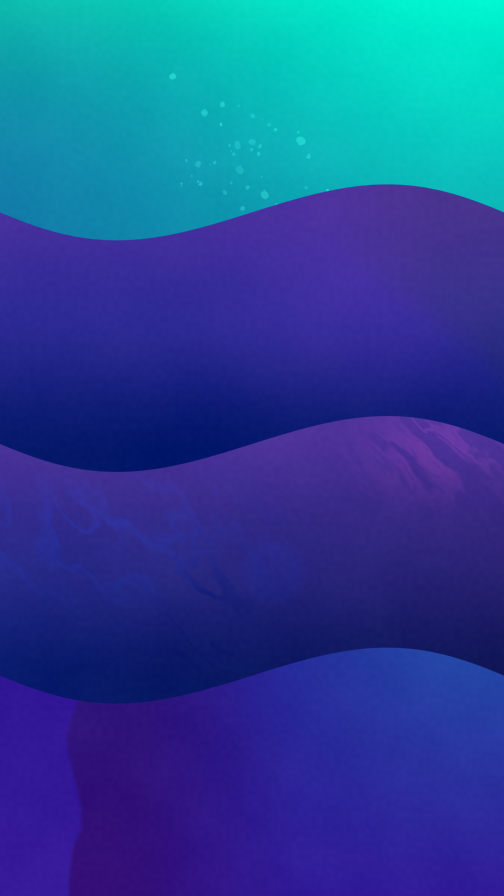
This background is drawn by a Shadertoy shader. Its source:

```glsl
#define WAVE_TOP 0.763
#define WAVE_STEP 0.2585
#define WAVE_AMP 0.0312
#define SPECKS 44
#define SPECK_GLOW 0.30
#define MARBLE 0.10
#define GRAIN 0.012
#define STAIN_EDGE 0.147

const float TAU = 6.28318;

vec2 hash2(vec2 c) {
    vec2 k = vec2(dot(c, vec2(127.1, 311.7)), dot(c, vec2(269.5, 183.3)));
    return fract(sin(k) * 43758.5);
}

float cornerSlope(vec2 cell, vec2 offset, vec2 f) {
    float angle = TAU * hash2(cell + offset).x;
    return dot(vec2(cos(angle), sin(angle)), f - offset);
}

float gradientNoise(vec2 p) {
    vec2 c = floor(p), f = fract(p);
    vec2 s = f * f * f * (f * (f * 6.0 - 15.0) + 10.0);
    float low = mix(cornerSlope(c, vec2(0, 0), f), cornerSlope(c, vec2(1, 0), f), s.x);
    float high = mix(cornerSlope(c, vec2(0, 1), f), cornerSlope(c, vec2(1, 1), f), s.x);
    return mix(low, high, s.y);
}

float fbm(vec2 p) {
    float sum = 0.0, gain = 0.6;
    for (int i = 0; i < 4; i++) {
        sum += gain * gradientNoise(p);
        p = mat2(1.6, 1.2, -1.2, 1.6) * p + 3.7;
        gain *= 0.5;
    }
    return sum;
}

// Folded noise that draws thin swirling veins
float veins(vec2 p) {
    vec2 warp = vec2(fbm(p), fbm(p + 7.3));
    return 1.0 - smoothstep(0.0, 0.16, abs(fbm(p + 2.2 * warp)));
}

float blob(vec2 uv, vec2 centre, vec2 size) {
    vec2 d = (uv - centre) / size;
    return exp(-dot(d, d));
}

vec3 ramp(vec3 a, vec3 b, vec3 c, float t) {
    return mix(mix(a, b, smoothstep(-0.15, 0.52, t)), c, smoothstep(0.38, 1.1, t));
}

float waveHeight(float x, float level) {
    float t = x - 0.5;
    return WAVE_TOP - WAVE_STEP * level + WAVE_AMP * sin(TAU * t * (0.903 + 0.388 * t * t));
}

vec3 tealSky(vec2 uv, vec2 p) {
    float t = clamp((uv.y - 0.73) / 0.27, 0.0, 1.0);
    vec3 left = mix(vec3(0.07, 0.48, 0.66), vec3(0.05, 0.73, 0.67), t * t);
    vec3 right = mix(vec3(0.05, 0.67, 0.70), vec3(0.00, 0.97, 0.82), t);
    vec3 col = mix(left, right, smoothstep(-0.1, 1.0, uv.x));
    col += 0.035 * fbm(p * 9.0);
    // Scattered pale bubbles
    for (int i = 0; i < SPECKS; i++) {
        vec2 h = hash2(vec2(float(i), 4.0)), k = hash2(vec2(float(i), 9.0));
        vec2 centre = vec2(0.28, 0.835) + (h - 0.5) * vec2(0.24, 0.19) * (0.35 + 0.65 * k.x);
        float radius = mix(0.0008, 0.0052, k.y * k.y * k.y);
        float d = length((p - centre) * vec2(1.0, 0.85)) + 0.002 * gradientNoise(p * 180.0);
        col += SPECK_GLOW * (0.3 + 0.4 * k.x) * vec3(0.5, 0.7, 0.5)
             * (1.0 - smoothstep(radius - 0.001, radius + 0.001, d));
    }
    return col;
}

vec3 indigoBand(vec2 uv, vec2 p, float t) {
    vec3 col = ramp(vec3(0.29, 0.19, 0.62), vec3(0.185, 0.17, 0.59), vec3(0.01, 0.09, 0.41), t);
    col += vec3(0.05, 0.01, 0.04) * blob(uv, vec2(0.72, 0.65), vec2(0.25, 0.10));
    // Slanted facet of greyer violet
    float facet = smoothstep(-0.03, 0.03, uv.y - 0.765 + 0.43 * (uv.x - 0.58));
    col += facet * smoothstep(0.55, 0.9, uv.x) * vec3(0.00, 0.015, -0.06);
    return col + vec3(0.04, 0.025, 0.02) * fbm(p * 7.0 + 2.0);
}

vec3 plumBand(vec2 uv, vec2 p, float t) {
    vec3 deep = mix(vec3(0.02, 0.10, 0.42), vec3(0.05, 0.08, 0.33), uv.x);
    vec3 mid = mix(vec3(0.17, 0.17, 0.55), vec3(0.18, 0.14, 0.47), uv.x);
    vec3 col = ramp(vec3(0.31, 0.20, 0.61), mid, deep, t);
    // Blue swirls on the left, rosy streaks on the right
    float swirl = veins(p * vec2(7.0, 5.0) + vec2(p.y * 5.0, 0.0));
    float streak = veins(p * vec2(12.0, 7.0) + vec2(p.y * 9.0, 5.0));
    col += MARBLE * vec3(-0.1, 0.25, 0.7) * swirl * blob(uv, vec2(0.2, 0.405), vec2(0.28, 0.07));
    col += MARBLE * vec3(1.3, 0.4, 0.5) * streak * blob(uv, vec2(0.87, 0.495), vec2(0.13, 0.05));
    col -= vec3(0.05, 0.03, 0.03) * swirl * blob(uv, vec2(0.41, 0.33), vec2(0.07, 0.06));
    // Faint blue disc
    float disc = length(p - vec2(0.305, 0.362));
    col += vec3(0.0, 0.012, 0.035) * (1.0 - smoothstep(0.025, 0.045, disc));
    return col + 0.03 * fbm(p * 8.0 + 5.0);
}

vec3 violetFloor(vec2 uv, vec2 p) {
    float rise = clamp(uv.y / 0.27, 0.0, 1.0);
    vec3 low = vec3(0.19, 0.10, 0.59);
    vec3 high = mix(vec3(0.15, 0.11, 0.58), vec3(0.14, 0.29, 0.66), smoothstep(0.3, 1.0, uv.x));
    vec3 body = mix(low, high, rise);
    vec3 stain = mix(vec3(0.20, 0.05, 0.46), vec3(0.17, 0.08, 0.48), rise);
    vec3 col = mix(stain, body, smoothstep(0.22, 0.62, uv.x + 0.06 * fbm(p * 8.0)));
    // Ragged boundary of the stain
    float edge = STAIN_EDGE + 0.012 * cos(uv.y * 40.0 + 2.6) + 0.01 * fbm(p * 25.0);
    vec3 margin = mix(vec3(0.21, 0.10, 0.60), vec3(0.18, 0.08, 0.58), rise);
    col = mix(margin, col, smoothstep(-0.006, 0.008, uv.x - edge));
    return col + 0.025 * fbm(p * 14.0);
}

void mainImage(out vec4 fragColor, in vec2 fragCoord) {
    vec2 uv = fragCoord / iResolution.xy;
    vec2 p = vec2(uv.x * iResolution.x / iResolution.y, uv.y);
    float soft = 0.8 / iResolution.y;
    float depth = (WAVE_TOP - uv.y) / WAVE_STEP;

    // Stack the layers from the top down
    vec3 col = tealSky(uv, p);
    for (int i = 0; i < 3; i++) {
        float level = float(i);
        vec3 layer = i == 0 ? indigoBand(uv, p, depth)
                   : i == 1 ? plumBand(uv, p, depth - 1.0) : violetFloor(uv, p);
        col = mix(col, layer, smoothstep(-soft, soft, waveHeight(uv.x, level) - uv.y));
    }
    col += GRAIN * gradientNoise(p * 150.0);
    fragColor = vec4(clamp(col, 0.0, 1.0), 1.0);
}
```
